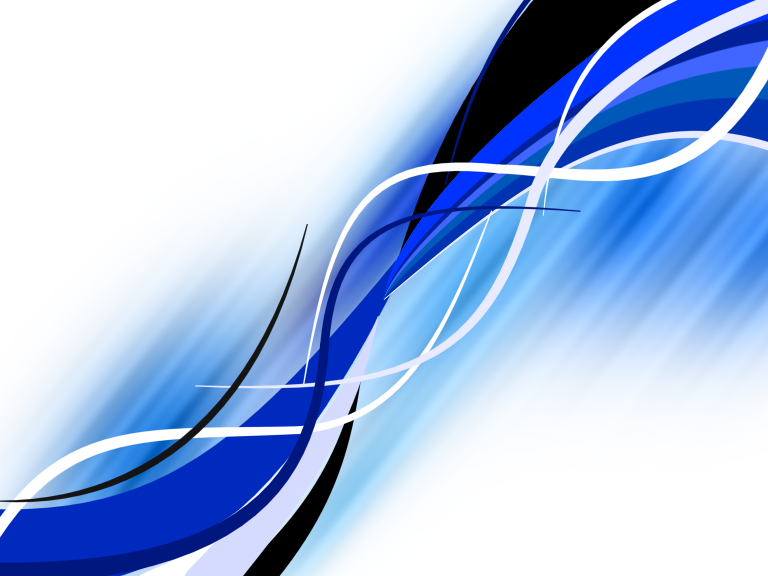
Reproduce this background procedurally as a WebGL 2 fragment shader.

```glsl
#version 300 es
precision highp float;

uniform vec2 u_resolution;
out vec4 fragColor;

// Canvas is 4 x 3 units
const float CANVAS_HEIGHT = 3.0;
const int CURVE_STEPS = 24;
const vec2 STREAK_DIR = vec2(0.62, 0.785);
const float STREAK_DEPTH = 0.07;

const vec3 PAPER = vec3(1.0);
const vec3 LAVENDER = vec3(0.83, 0.86, 1.0);
const vec3 PALE = vec3(0.91, 0.92, 1.0);
const vec3 INK = vec3(0.0);
const vec3 SOOT = vec3(0.08);
const vec3 GREY = vec3(0.72);
const vec3 NAVY = vec3(0.0, 0.09, 0.50);
const vec3 DEEP = vec3(0.0, 0.16, 0.74);
const vec3 AZURE = vec3(0.10, 0.46, 0.93);
const vec3 OCEAN = vec3(0.10, 0.46, 0.84);
const vec3 SKY = vec3(0.30, 0.66, 0.95);
const vec3 MIST = vec3(0.45, 0.74, 0.92);

// Fan of bands opening from its tip to the right
const vec2 FAN_TIP = vec2(2.0, 1.44);
const float FAN_TOP = 1.9;
const float FAN_LOW = 0.86;
const float BAND_START[5] = float[5](0.0, 0.22, 0.38, 0.50, 0.60);
const vec3 BAND_COLOR[5] = vec3[5](
    vec3(0.0, 0.20, 0.70), vec3(0.0, 0.35, 0.72), vec3(0.25, 0.40, 1.0),
    vec3(0.0, 0.13, 0.60), vec3(0.0, 0.20, 1.0));

vec2 p;
float px;
vec3 color;

float inside(float d) {
    return 1.0 - smoothstep(-0.75 * px, 0.75 * px, d);
}

vec2 bezier(vec2 a, vec2 b, vec2 c, vec2 d, float t) {
    float s = 1.0 - t;
    return s * s * s * a + 3.0 * s * t * (s * b + t * c) + t * t * t * d;
}

// Paints a cubic stroke; w holds half widths at start, middle and end
void ribbon(vec2 a, vec2 b, vec2 c, vec2 d, vec3 w, vec3 tint) {
    float best = 1e3;
    vec2 from = a;
    for (int i = 1; i <= CURVE_STEPS; i++) {
        float t1 = float(i) / float(CURVE_STEPS);
        vec2 to = bezier(a, b, c, d, t1);
        vec2 seg = to - from;
        float h = clamp(dot(p - from, seg) / dot(seg, seg), 0.0, 1.0);
        float t = t1 - (1.0 - h) / float(CURVE_STEPS);
        float width = mix(mix(w.x, w.y, t), mix(w.y, w.z, t), t);
        best = min(best, length(p - from - h * seg) - width);
        from = to;
    }
    color = mix(color, tint, inside(best));
}

// Soft ellipse stretched along the streak direction
void glow(vec2 center, vec2 radii, vec3 tint, float strength) {
    vec2 q = p - center;
    float across = dot(q, vec2(STREAK_DIR.y, -STREAK_DIR.x));
    vec2 r = vec2(dot(q, STREAK_DIR), across) / radii;
    color = mix(color, tint, strength * exp(-dot(r, r)));
}

void streaks() {
    float v = dot(p, vec2(STREAK_DIR.y, -STREAK_DIR.x));
    float wave = sin(17.0 * v) + 0.6 * sin(41.0 * v + 1.3) + 0.4 * sin(73.0 * v);
    color += STREAK_DEPTH * wave * (1.0 - color.r);
}

void fan() {
    float s = max((p.x - FAN_TIP.x) / 2.0, 0.001);
    float low = FAN_LOW * sin(1.95 * s);
    float gap = FAN_TOP * pow(s, 0.65) - low;
    float height = p.y - FAN_TIP.y - low;
    float k = height / gap;
    float soft = px / gap;
    float right = smoothstep(-px, px, p.x - FAN_TIP.x);
    float mask = right * (1.0 - smoothstep(1.0 - soft, 1.0 + soft, k));
    for (int i = 0; i < 5; i++) {
        float band = smoothstep(-soft, soft, k - BAND_START[i]);
        color = mix(color, BAND_COLOR[i], mask * band);
    }
    color = mix(color, PALE, right * inside(abs(height) - mix(0.003, 0.022, s)));
}

void main() {
    px = CANVAS_HEIGHT / u_resolution.y;
    p = gl_FragCoord.xy * px;
    color = PAPER;

    // Blurred light
    glow(vec2(2.19, 2.11), vec2(1.0, 0.25), SKY, 0.65);
    glow(vec2(0.78, 0.68), vec2(0.85, 0.38), OCEAN, 1.0);
    glow(vec2(1.69, 1.49), vec2(0.35, 0.13), GREY, 0.8);
    glow(vec2(2.21, 2.02), vec2(1.0, 0.15), DEEP, 1.0);
    glow(vec2(4.01, 1.80), vec2(0.60, 0.40), AZURE, 0.85);
    glow(vec2(3.33, 1.96), vec2(0.68, 0.44), AZURE, 1.0);
    glow(vec2(2.50, 1.59), vec2(1.0, 0.33), SKY, 0.95);
    glow(vec2(1.80, 0.42), vec2(0.70, 0.13), MIST, 0.8);
    streaks();

    // Broad shapes
    ribbon(vec2(-0.10, 0.14), vec2(0.94, 0.08), vec2(1.41, 0.60), vec2(2.08, 1.62), vec3(0.21, 0.23, 0.03), DEEP);
    ribbon(vec2(2.02, 1.46), vec2(2.24, 1.93), vec2(2.50, 2.53), vec2(3.26, 3.16), vec3(0.005, 0.12, 0.25), INK);
    fan();
    ribbon(vec2(1.51, 0.55), vec2(1.25, 0.19), vec2(1.04, 0.08), vec2(0.78, -0.07), vec3(0.005, 0.04, 0.09), PAPER);
    ribbon(vec2(1.88, 1.06), vec2(1.80, 0.66), vec2(1.69, 0.34), vec2(1.28, -0.07), vec3(0.005, 0.04, 0.09), INK);
    ribbon(vec2(1.97, 1.35), vec2(1.80, 0.81), vec2(1.56, 0.50), vec2(1.07, -0.05), vec3(0.003, 0.08, 0.12), LAVENDER);
    ribbon(vec2(1.54, 0.66), vec2(1.43, 0.45), vec2(1.28, 0.33), vec2(1.11, 0.25), vec3(0.005, 0.03, 0.005), PAPER);

    // Crossing ribbons
    ribbon(vec2(2.77, 3.03), vec2(2.50, 2.69), vec2(2.41, 2.38), vec2(2.32, 2.04), vec3(0.015, 0.01, 0.003), NAVY);
    ribbon(vec2(3.59, 3.05), vec2(3.07, 2.82), vec2(2.89, 2.48), vec2(2.83, 1.88), vec3(0.02, 0.015, 0.002), PAPER);
    ribbon(vec2(4.06, 2.79), vec2(3.65, 1.88), vec2(3.07, 2.11), vec2(2.60, 2.12), vec3(0.04, 0.035, 0.023), PAPER);
    ribbon(vec2(2.60, 2.12), vec2(1.93, 2.19), vec2(1.74, 1.96), vec2(1.58, 0.99), vec3(0.023, 0.02, 0.003), PAPER);
    ribbon(vec2(-0.03, 0.21), vec2(0.36, 0.81), vec2(0.78, 0.73), vec2(1.56, 0.76), vec3(0.03, 0.035, 0.02), PAPER);
    ribbon(vec2(1.56, 0.76), vec2(2.14, 0.81), vec2(2.34, 1.33), vec2(2.56, 1.90), vec3(0.02, 0.015, 0.003), PAPER);
    ribbon(vec2(4.06, 3.0), vec2(3.23, 2.69), vec2(2.92, 2.32), vec2(2.79, 2.01), vec3(0.045, 0.04, 0.03), PALE);
    ribbon(vec2(2.79, 2.01), vec2(2.55, 1.18), vec2(2.24, 0.94), vec2(1.02, 0.99), vec3(0.03, 0.022, 0.003), PALE);
    ribbon(vec2(3.02, 1.90), vec2(2.08, 1.98), vec2(1.74, 1.83), vec2(1.69, 1.20), vec3(0.003, 0.015, 0.023), NAVY);
    ribbon(vec2(1.69, 1.20), vec2(1.64, 0.50), vec2(1.30, 0.01), vec2(-0.05, 0.01), vec3(0.023, 0.03, 0.06), NAVY);
    ribbon(vec2(0.0, 0.39), vec2(0.68, 0.37), vec2(1.33, 0.76), vec2(1.60, 1.83), vec3(0.003, 0.035, 0.003), SOOT);

    fragColor = vec4(clamp(color, 0.0, 1.0), 1.0);
}
```
